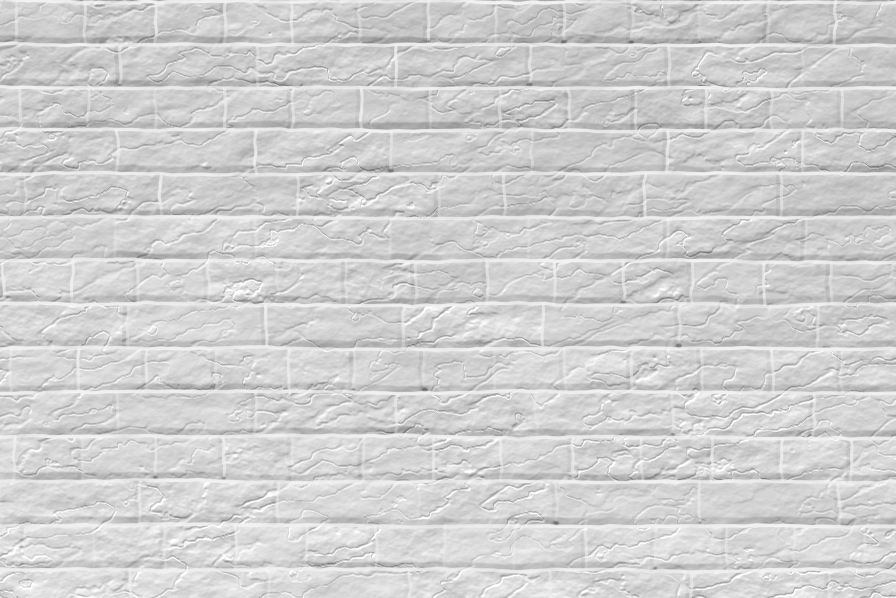
This texture is drawn by a Shadertoy shader. Its source:

```glsl
// White painted brick wall: alternating header and stretcher courses lit from above.

#define COURSE 0.07324      // height of one course
#define BOW 0.006           // gentle bend of the course spacing
#define HEADER_TOP 0.1141   // header length at the top of the wall
#define HEADER_LOW 0.1172   // header length at the bottom
#define LEDGE 0.0025        // half width of the bright bed joint line
#define UPRIGHT 0.0023      // half width of the upright joints
#define RELIEF 1.0          // strength of the surface roughness
#define FACE_TOP 0.785      // paint brightness at the top
#define FACE_LOW 0.852      // paint brightness at the bottom
#define PAINT_LIGHT 0.935   // brightness of lit edges
#define SHADOW 0.125        // darkening under each course

// Start of each course as a fraction of its brick length, top to bottom
const float SHIFT[14] = float[14](0.27, 0.88, 0.29, 0.86, 0.18, 0.84, 0.03,
                                  0.91, 0.14, 0.85, 0.20, 0.00, 0.37, 0.93);

float hash(vec2 p) {
    vec3 q = fract(vec3(p.xyx) * 0.1031);
    q += dot(q, q.yzx + 33.33);
    return fract((q.x + q.y) * q.z);
}

float noise(vec2 p) {
    vec2 i = floor(p), f = fract(p);
    f = f * f * (3.0 - 2.0 * f);
    return mix(mix(hash(i), hash(i + vec2(1, 0)), f.x),
               mix(hash(i + vec2(0, 1)), hash(i + vec2(1, 1)), f.x), f.y);
}

float fbm(vec2 p) {
    float sum = 0.0, amp = 0.5;
    for (int i = 0; i < 4; i++) {
        sum += amp * noise(p);
        p = mat2(1.6, 1.2, -1.2, 1.6) * p + 17.3;
        amp *= 0.5;
    }
    return sum;
}

// Height of the rough paint: grain plus shallow slanting creases
float paintHeight(vec2 p) {
    float grain = fbm(p * vec2(24.0, 34.0));
    vec2 slant = vec2(p.x + 0.5 * p.y, p.y - 0.25 * p.x);
    float crease = abs(noise(slant * vec2(14.0, 42.0) + 2.0 * grain) - 0.5);
    return grain - 0.16 * (1.0 - smoothstep(0.0, 0.09, crease));
}

// Soft line of half width w at distance d
float stroke(float d, float w, float px) {
    return 1.0 - smoothstep(w - 0.6 * px, w + 0.8 * px, abs(d));
}

void mainImage(out vec4 fragColor, in vec2 fragCoord) {
    float px = 1.0 / iResolution.y;
    vec2 p = fragCoord * px;
    float depth = 1.0 - p.y;

    // Bed joints: nearest one, with uneven edges; bedDist grows downward
    float level = (depth - 0.001 + BOW * sin(3.14159 * depth) - 0.0016 * p.x) / COURSE;
    float bed = round(level);
    float wobble = 0.005 * (noise(vec2(p.x * 7.0, bed * 7.3)) - 0.5)
                 + 0.003 * (noise(vec2(p.x * 45.0, bed * 3.7)) - 0.5);
    float bedDist = (level - bed) * COURSE - wobble;
    float row = clamp(bed - (bedDist < 0.0 ? 1.0 : 0.0), 0.0, 13.0);

    // Courses 0, 2, 6, 8 ... are headers, the others stretchers
    bool isHeader = mod(row, 2.0) < 0.5 && row != 4.0;
    float brickLen = mix(HEADER_TOP, HEADER_LOW, row / 13.0) * (isHeader ? 1.0 : 2.0);
    float along = p.x / brickLen - SHIFT[int(row)];
    if (row == 4.0) along += 0.5 * step(0.79, p.x);   // one short brick in this course

    // Upright joints: nearest one, jittered and ragged
    float post = round(along);
    vec2 postId = vec2(post + 11.0, row + 5.0);
    float ragged = 0.007 * (hash(postId) - 0.5)
                 + 0.005 * (noise(vec2(p.y * 55.0, post * 5.1 + row * 3.3)) - 0.5);
    float postDist = (along - post) * brickLen - ragged;
    vec2 brickId = vec2(post + step(0.0, postDist), row);

    // Brick face: wall gradient, tone per brick, blotches and lit relief
    float tone = mix(FACE_TOP, FACE_LOW, depth) - 0.012 * (p.x - 0.75);
    tone += 0.028 * (hash(brickId + 31.0) - 0.5);
    tone += 0.035 * (noise(p * vec2(9.0, 14.0)) - 0.5);
    vec2 toLight = vec2(-0.0012, 0.003);
    float slope = paintHeight(p) - paintHeight(p + toLight);
    tone += RELIEF * mix(0.55, 1.1, hash(brickId + 73.0)) * slope;

    // Upright joints: faint shade on the left, bright paint of varying strength
    float patchy = noise(p * vec2(30.0, 42.0) + 9.0);
    float strength = mix(0.25, 0.95, hash(postId + 47.0)) * mix(0.55, 1.1, patchy);
    tone -= 0.05 * stroke(postDist + 0.006, 0.003, px) * hash(postId + 59.0);
    tone = mix(tone, PAINT_LIGHT, strength * stroke(postDist, UPRIGHT, px));

    // Shadow below the upper brick, then the lit ledge of the lower brick
    float lip = 0.010 + 0.005 * noise(vec2(p.x * 11.0, bed * 9.1));
    float shade = smoothstep(-lip - 0.003, -lip + 0.002, bedDist)
                * (1.0 - smoothstep(-0.004, -0.001, bedDist));
    tone -= SHADOW * shade * mix(0.4, 1.25, noise(vec2(p.x * 13.0, bed * 5.7)));
    float ledge = stroke(bedDist - 0.0005, LEDGE, px)
                * mix(0.5, 1.1, noise(vec2(p.x * 24.0, bed * 8.9)));
    tone = mix(tone, PAINT_LIGHT, min(ledge, 1.0));
    tone += 0.03 * exp(-abs(bedDist - 0.004) * 300.0);

    // Occasional dark nicks where joints meet
    float nick = length(vec2(postDist * 0.7, bedDist + 0.005)) + 0.003 * patchy;
    tone -= 0.28 * step(0.88, hash(postId + 83.0)) * (1.0 - smoothstep(0.002, 0.006, nick));

    fragColor = vec4(vec3(clamp(tone, 0.0, 1.0)), 1.0);
}
```
